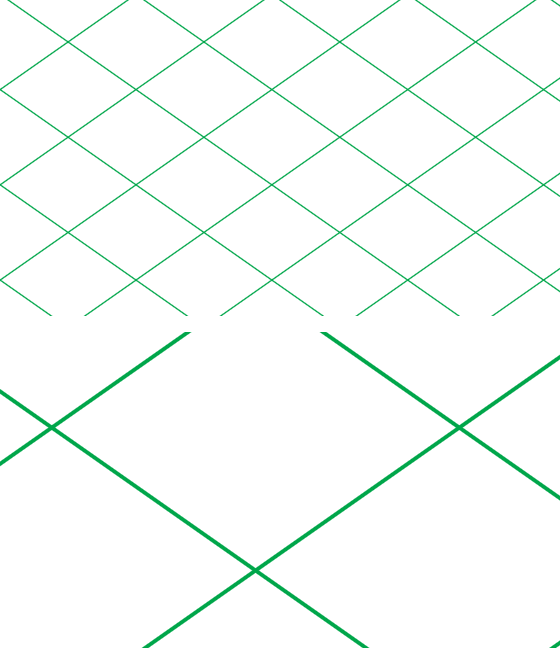
Top: the whole. Bottom: its middle third, enlarged.
Reproduce this pattern procedurally as a WebGL 1 fragment shader.

```glsl
precision highp float;
// Thin green diagonal lines crossing into a lattice of wide diamonds on white.

uniform vec2 u_resolution;

// Lengths are fractions of the canvas height.
#define DIAMOND_SIZE vec2(0.4299, 0.3014)
#define CROSSING vec2(0.0005, 0.1137)
#define LINE_WIDTH 0.0041
#define SOFTNESS 1.1
#define LINE_COLOR vec3(0.0, 0.651, 0.290)
#define PAPER_COLOR vec3(1.0)

// Share of a pixel-wide window covered by a line at the given distance.
float lineCoverage(float distanceToLine, float window) {
  float halfWindow = 0.5 * window;
  float halfLine = 0.5 * LINE_WIDTH;
  float overlap = min(distanceToLine + halfWindow, halfLine)
                - max(distanceToLine - halfWindow, -halfLine);
  return clamp(overlap / window, 0.0, 1.0);
}

void main() {
  vec2 position = gl_FragCoord.xy / u_resolution.y - CROSSING;
  float window = SOFTNESS / u_resolution.y;

  // Diagonal coordinates: each family of lines lies on whole numbers.
  vec2 cell = position / DIAMOND_SIZE;
  vec2 diagonal = vec2(cell.x + cell.y, cell.x - cell.y);
  float spacing = 1.0 / length(1.0 / DIAMOND_SIZE);
  vec2 lineDistance = abs(fract(diagonal + 0.5) - 0.5) * spacing;

  // Union of the falling and rising lines.
  float falling = lineCoverage(lineDistance.x, window);
  float rising = lineCoverage(lineDistance.y, window);
  float ink = 1.0 - (1.0 - falling) * (1.0 - rising);

  gl_FragColor = vec4(mix(PAPER_COLOR, LINE_COLOR, ink), 1.0);
}
```
